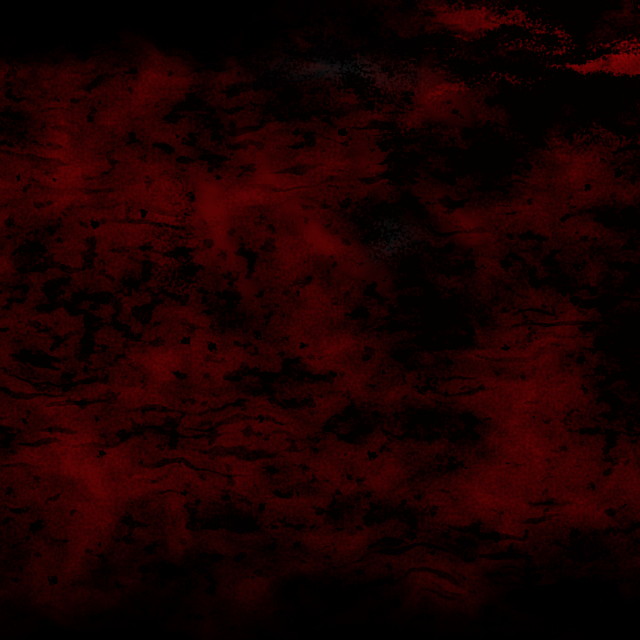
Reproduce this texture procedurally as a WebGL 2 fragment shader.

```glsl
#version 300 es
precision highp float;

uniform vec2 u_resolution;
out vec4 fragColor;

vec2 hash2(vec2 cell) {
  vec3 h = fract(cell.xyx * vec3(0.1031, 0.1030, 0.0973));
  h += dot(h, h.yzx + 33.33);
  return fract((h.xx + h.yz) * h.zy);
}

vec2 gradient(vec2 cell) {
  float angle = 6.2832 * hash2(cell).x;
  return vec2(cos(angle), sin(angle));
}

float gradientNoise(vec2 p) {
  vec2 i = floor(p), f = p - i;
  vec2 u = f * f * f * (f * (f * 6.0 - 15.0) + 10.0);
  vec2 e = vec2(1.0, 0.0);
  float low = mix(dot(gradient(i), f), dot(gradient(i + e), f - e), u.x);
  float high = mix(dot(gradient(i + e.yx), f - e.yx), dot(gradient(i + 1.0), f - 1.0), u.x);
  return mix(low, high, u.y);
}

float fbm(vec2 p, int octaves) {
  float sum = 0.0, amplitude = 1.0;
  for (int i = 0; i < octaves; i++) {
    sum += amplitude * gradientNoise(p);
    p = mat2(0.96, 0.28, -0.28, 0.96) * p * 2.03 + 17.3;
    amplitude *= 0.56;
  }
  return sum;
}

float glow(vec2 p, vec2 centre, vec2 radius) {
  vec2 d = (p - centre) / radius;
  return exp(-dot(d, d));
}

// Slanted ragged brush marks, alternately light and dark
float brushMarks(vec2 p, float ragged) {
  float sum = 0.0;
  for (int i = 0; i < 12; i++) {
    vec2 place = hash2(vec2(float(i) + 3.0, 7.0));
    vec2 shape = hash2(vec2(float(i) + 5.0, 29.0));
    float angle = mix(-1.4, -0.4, shape.x);
    vec2 axis = vec2(cos(angle), sin(angle));
    vec2 d = p - mix(vec2(0.25, 0.58), vec2(0.72, 0.93), place);
    d = vec2(dot(d, axis), dot(d, vec2(-axis.y, axis.x)));
    float reach = length(d / vec2(mix(0.06, 0.11, shape.y), 0.026));
    float mark = 1.0 - smoothstep(0.35, 1.15, reach + 0.9 * ragged);
    sum += mark * (i % 2 == 0 ? 0.95 : -0.9);
  }
  return sum;
}

// Sparse round pits of varied size
float pits(vec2 p, float ragged) {
  vec2 grid = p * 16.0;
  vec2 cell = floor(grid);
  vec2 seed = hash2(cell + 41.0);
  float radius = 0.13 * seed.x * step(0.6, seed.y);
  float d = length(grid - cell - mix(vec2(0.3), vec2(0.7), hash2(cell + 83.0)));
  return 1.0 - smoothstep(radius - 0.05, radius + 0.02, d + 0.08 * ragged);
}

void main() {
  vec2 p = gl_FragCoord.xy / u_resolution;
  vec2 warp = vec2(fbm(p * 5.0 + 3.0, 4), fbm(p * 5.0 + 61.0, 4));
  vec2 q = p + 0.035 * warp;

  float clouds = fbm(q * vec2(4.5, 6.5) + 11.0, 6);
  float detail = fbm(q * vec2(15.0, 22.0) + 37.0, 5);
  float grain = gradientNoise(p * 190.0) + 0.6 * gradientNoise(p * 310.0 + 9.0);

  // Broad distribution of stain
  float tone = -0.3;
  tone += 1.45 * glow(q, vec2(0.25, 0.58), vec2(0.36, 0.31));
  tone += 0.9 * glow(q, vec2(0.86, 0.42), vec2(0.16, 0.24));
  tone += 0.6 * glow(q, vec2(0.45, 0.28), vec2(0.6, 0.2));
  tone -= 0.9 * glow(q, vec2(0.70, 0.50), vec2(0.10, 0.22));
  tone -= 1.3 * glow(q, vec2(0.37, 0.51), vec2(0.09, 0.035));
  tone += 1.9 * clouds + 1.0 * detail + 0.85 * grain;
  tone += brushMarks(q, detail + grain * 0.7);

  // Flaked patches and horizontal scratches
  float flakes = fbm(p * vec2(32.0, 42.0) + 5.0, 4) - 0.5 * clouds;
  tone -= 1.1 * smoothstep(0.2, 0.45, flakes);
  float scratches = gradientNoise(q * vec2(9.0, 75.0)) + 0.35 * detail;
  float worn = smoothstep(-0.05, 0.3, fbm(p * vec2(3.0, 5.0) + 71.0, 3));
  tone -= 1.3 * worn * smoothstep(0.12, 0.35, scratches);
  tone -= 2.0 * pits(p, detail + grain);

  // Bright torn bands in the upper right corner
  float bands = fbm(q * vec2(4.0, 14.0) + 23.0, 5) + 0.25 * grain;
  float corner = smoothstep(0.5, 0.95, p.x) * smoothstep(0.72, 0.9, p.y);
  tone += corner * (3.6 * smoothstep(0.05, 0.4, bands) - 0.7);

  // Darkened upper and lower edges
  float shade = smoothstep(-0.02, 0.22, p.y + 0.08 * clouds);
  float upper = smoothstep(0.0, 0.16, 1.0 - p.y + 0.08 * clouds);
  shade *= mix(upper, 1.0, smoothstep(0.45, 0.75, p.x));

  float red = 0.5 * (tone + sqrt(tone * tone + 0.0) ) * 0.105;
  red = max(0.012, 0.097 + 0.105 * tone) * shade;
  red = min(red, 0.34 + 0.35 * max(red - 0.34, 0.0) + 0.1 * corner);
  vec3 color = red * vec3(1.0, 0.02, 0.03);

  // Faint cold dust
  float dust = glow(q, vec2(0.53, 0.89), vec2(0.11, 0.02));
  dust += glow(q, vec2(0.60, 0.62), vec2(0.04, 0.025));
  dust *= smoothstep(-0.1, 0.4, detail + grain);
  color = mix(color, vec3(0.09, 0.10, 0.105), 0.6 * min(dust, 1.0));

  fragColor = vec4(color, 1.0);
}
```
